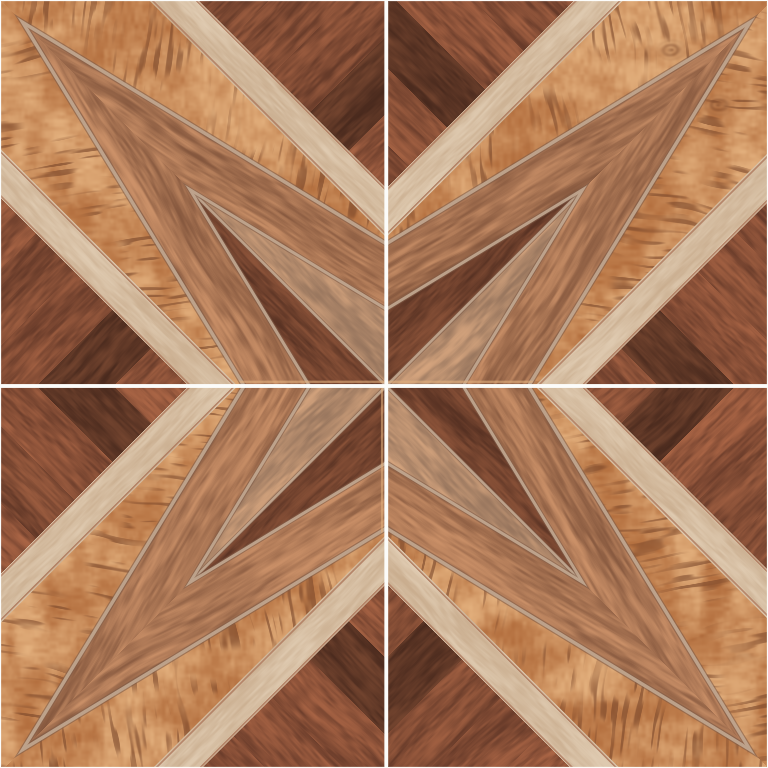
Give the GLSL for this pattern, as a Shadertoy shader.

```glsl
// Inlaid wood parquet: four square tiles forming a diagonal four-pointed star.

const vec2  CENTRE     = vec2(0.503, 0.4974); // crossing of the grout lines
const float GROUT      = 0.0050;              // half width, 1 = tile side
const vec2  ARM_NORMAL = vec2(0.854, -0.520); // outward normal of the star edges
const float ARM_BASE   = 0.375;               // where the outer edge meets an axis
const float CORE_BASE  = 0.200;               // where the inner edge meets an axis
const vec2  BAND       = vec2(0.387, 0.515);  // cream strip, inner and outer offset
const float PLANK      = 0.20;                // width of a dark plank

const vec3 WHITE      = vec3(0.99, 0.99, 0.98);
const vec3 CREAM_LO   = vec3(0.79, 0.68, 0.56);
const vec3 CREAM_HI   = vec3(0.88, 0.80, 0.70);
const vec3 AMBER_LO   = vec3(0.70, 0.43, 0.24);
const vec3 AMBER_HI   = vec3(0.89, 0.69, 0.49);
const vec3 CRACK      = vec3(0.47, 0.27, 0.16);
const vec3 OAK_LO     = vec3(0.52, 0.34, 0.24);
const vec3 OAK_HI     = vec3(0.80, 0.57, 0.41);
const vec3 WALNUT_LO  = vec3(0.39, 0.22, 0.155);
const vec3 WALNUT_HI  = vec3(0.64, 0.38, 0.26);
const vec3 BEECH_LO   = vec3(0.58, 0.45, 0.36);
const vec3 BEECH_HI   = vec3(0.83, 0.64, 0.49);
const vec3 TRIM       = vec3(0.76, 0.66, 0.57);
const vec3 TRIM_EDGE  = vec3(0.50, 0.36, 0.28);
const vec3 SEAM       = vec3(0.68, 0.47, 0.36);

float hash(vec2 p) {
    vec3 q = fract(vec3(p.xyx) * 0.1031);
    q += dot(q, q.yzx + 33.33);
    return fract((q.x + q.y) * q.z);
}

float noise(vec2 p) {
    vec2 i = floor(p), f = fract(p);
    f = f * f * (3.0 - 2.0 * f);
    return mix(mix(hash(i), hash(i + vec2(1, 0)), f.x),
               mix(hash(i + vec2(0, 1)), hash(i + vec2(1, 1)), f.x), f.y);
}

float fbm(vec2 p) {
    float sum = 0.0, gain = 0.53;
    for (int i = 0; i < 4; i++) {
        sum += gain * noise(p);
        p = p * 2.1 + 17.3;
        gain *= 0.5;
    }
    return sum;
}

// Long streaks; x runs along the fibres, y across them.
float grain(vec2 p, float seed, float density) {
    p += seed * vec2(7.3, 3.1) + 20.0;
    p.y += 0.025 * noise(p * 4.0);
    float broad = noise(p * vec2(2.5, density * 0.35));
    float streaks = fbm(p * vec2(4.0, density));
    float pores = noise(p * vec2(22.0, density * 2.6));
    return smoothstep(0.12, 0.86, 0.25 * broad + 0.5 * streaks + 0.25 * pores);
}

// 1 within a strip of the given half width around distance zero.
float strip(float d, float halfWidth, float px) {
    return 1.0 - smoothstep(halfWidth - 0.5 * px, halfWidth + 0.5 * px, abs(d));
}

float cover(float d, float px) { return smoothstep(-0.5 * px, 0.5 * px, d); }

// Inlay strip: dark rim and pale fill.
vec3 inlay(vec3 col, float d, float w, float px) {
    col = mix(col, TRIM_EDGE, 0.6 * strip(d, w, px));
    return mix(col, TRIM, 0.9 * strip(d, w * 0.6, px));
}

// Amber wood with blotches, fine cracks and growth rings around two knots.
vec3 amber(vec2 fibre, vec2 p, float seed) {
    float blotch = smoothstep(0.2, 0.8, fbm(fibre * vec2(14.0, 9.0) + seed * 9.0));
    float fleck = noise(fibre * vec2(45.0, 100.0) + seed * 3.0);
    vec3 col = mix(AMBER_LO, AMBER_HI, 0.7 * blotch + 0.3 * fleck);
    vec2 c = fibre + vec2(0.0, 0.15 * fibre.x) + seed * 5.0;
    c.y += 0.02 * noise(c * 9.0);
    float crack = smoothstep(0.58, 0.85, noise(c * vec2(13.0, 110.0)));
    col = mix(col, CRACK, 0.6 * crack * smoothstep(0.25, 0.7, noise(c * 11.0 + 4.0)));
    for (int i = 0; i < 2; i++) {
        float k = float(i);
        float r = length((p - vec2(0.875 + 0.06 * k, 0.935 - 0.072 * k)) * vec2(1.0, 1.4));
        float ring = 0.5 + 0.5 * sin(r * 620.0 + 4.0 * noise(p * 60.0));
        col = mix(col, CRACK, (0.2 + 0.3 * ring) * smoothstep(0.024, 0.004, r));
    }
    return col;
}

void mainImage(out vec4 fragColor, in vec2 fragCoord) {
    vec2 p = fragCoord / iResolution.xy;
    float px = 2.5 / min(iResolution.x, iResolution.y);

    // Fold into one tile, then across its diagonal
    vec2 q = (p - CENTRE) * 2.0, a = abs(q);
    float hi = max(a.x, a.y), lo = min(a.x, a.y);
    float offset = hi - lo, along = a.x + a.y;
    float upper = step(a.x, a.y);
    float seed = step(0.0, q.x) * 2.0 + step(0.0, q.y) * 4.0 + upper;
    float armD = dot(vec2(hi - ARM_BASE, lo), ARM_NORMAL);
    float coreD = dot(vec2(hi - CORE_BASE, lo), ARM_NORMAL);

    // Amber ground and cream strip
    vec3 col = amber(vec2(hi, lo), p, seed);
    vec3 cream = mix(CREAM_LO, CREAM_HI, grain(vec2(along, offset), seed, 50.0));
    col = mix(col, cream, cover(offset - BAND.x, px));

    // Walnut planks laid square to the strip
    float topRight = upper * step(0.0, q.x) * step(0.0, q.y);
    float row = floor((along - 0.71 - 0.12 * topRight) / PLANK);
    float tone = row == 0.0 ? 0.72 : 0.94 + 0.12 * hash(vec2(row + 9.0, seed));
    vec3 walnut = mix(WALNUT_LO, WALNUT_HI, grain(vec2(offset, along), seed + row, 45.0));
    col = mix(col, walnut * tone, cover(offset - BAND.y, px));
    col = mix(col, SEAM, 0.8 * strip(offset - BAND.x - 0.008, 0.003, px));
    col = mix(col, SEAM, 0.8 * strip(offset - BAND.y + 0.006, 0.003, px));

    // Oak star arms, mitred on the diagonal
    vec2 fibre = vec2(dot(vec2(hi, lo), vec2(0.520, 0.854)), armD);
    vec3 oak = mix(OAK_LO, OAK_HI, grain(fibre, seed, 60.0));
    col = mix(col, oak, cover(-armD, px));
    col = inlay(col, armD + 0.004, 0.0075, px);

    // Split core: walnut on one side, beech on the other
    bool dark = (a.x - a.y) * q.x * q.y < 0.0;
    float coreGrain = grain(vec2(along, offset), seed + 3.0, dark ? 50.0 : 38.0);
    vec3 core = dark ? mix(WALNUT_LO, WALNUT_HI, coreGrain) * 0.86
                     : mix(BEECH_LO, BEECH_HI, coreGrain);
    core = inlay(core, offset * 0.7071, 0.0055, px);
    col = mix(col, core, cover(-coreD, px));
    col = inlay(col, coreD, 0.0065, px);

    // Tile rim and white grout
    float rim = q.y > 0.0 ? a.y : (q.x < 0.0 ? a.x : 1.0);
    col = mix(col, AMBER_HI, 0.6 * strip(rim - 0.011, 0.003, px) * cover(-armD, px));
    vec2 border = min(p, 1.0 - p) * 2.0;
    float edge = min(lo - GROUT, min(border.x, border.y) - 0.003);
    col = mix(WHITE, col, cover(edge, px));

    fragColor = vec4(col, 1.0);
}
```
